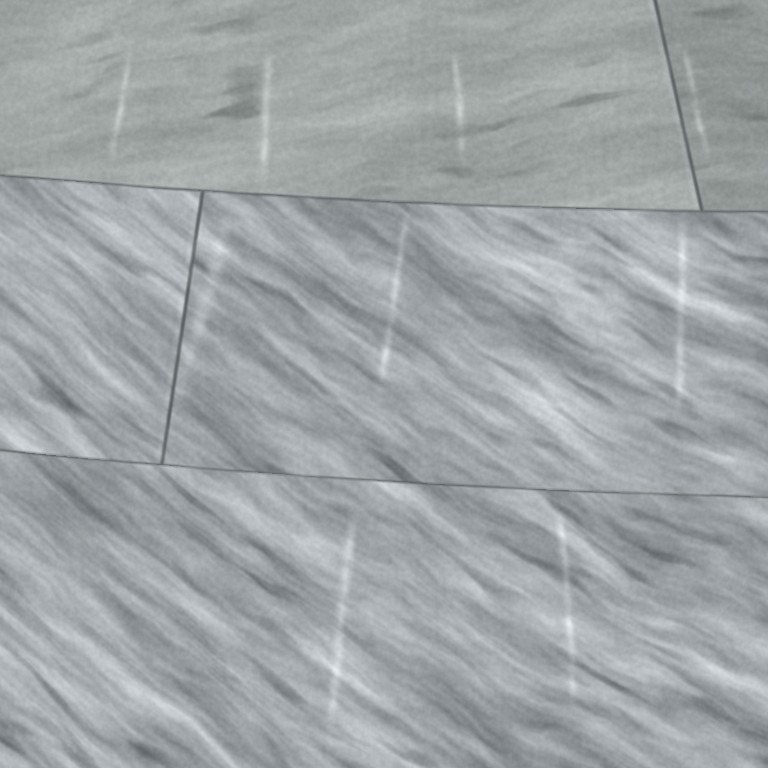
Reproduce this texture procedurally as a WebGL 1 fragment shader.

```glsl
precision highp float;
// Grey veined marble slabs in three staggered courses, with thin dark joints and pale glints.
uniform vec2 u_resolution;

float hash(vec2 p) {
  return fract(sin(dot(p, vec2(127.1, 311.7))) * 43758.545);
}

vec2 gradient(vec2 cell) {
  float a = 6.28318 * hash(cell);
  return vec2(cos(a), sin(a));
}

// Gradient noise, roughly -0.7 to 0.7
float noise(vec2 p) {
  vec2 i = floor(p), f = fract(p);
  vec2 w = f * f * f * (f * (f * 6.0 - 15.0) + 10.0);
  vec2 e = vec2(1.0, 0.0);
  float low = mix(dot(gradient(i), f), dot(gradient(i + e.xy), f - e.xy), w.x);
  float high = mix(dot(gradient(i + e.yx), f - e.yx), dot(gradient(i + e.xx), f - e.xx), w.x);
  return mix(low, high, w.y);
}

// Change in tone from veins; grain.x runs along them, grain.y across
float veins(vec2 grain, float polished) {
  grain.y += 0.018 * noise(grain * vec2(7.0, 9.0)) + 0.006 * noise(grain * vec2(22.0, 30.0));
  float bands = 0.42 * noise(grain * vec2(2.6, 13.0))
              + 0.46 * noise(grain * vec2(5.5, 31.0) + 7.3)
              + 0.34 * noise(grain * vec2(13.0, 66.0) + 19.1)
              + 0.20 * noise(grain * vec2(34.0, 130.0) + 31.7);
  float patches = smoothstep(-0.15, 0.35, noise(grain * vec2(3.0, 8.0) + 43.0));
  float dashes = smoothstep(0.14, 0.5, noise(grain * vec2(11.0, 47.0) + 61.0)) * patches;
  float pale = smoothstep(0.15, 0.5, noise(grain * vec2(3.5, 24.0) + 83.0));
  return bands * mix(0.13, 0.34, polished)
       - dashes * mix(0.13, 0.15, polished)
       + pale * 0.09 * polished;
}

// Broken pale glints, spaced ever wider across one course
float glints(vec2 p, float row) {
  vec3 spacing = row < 0.5 ? vec3(0.17, 0.15, 0.03)
               : row < 1.5 ? vec3(0.30, 0.165, 0.065) : vec3(0.46, 0.22, 0.05);
  vec2 slant = row < 0.5 ? vec2(-0.17, 0.13)
             : row < 1.5 ? vec2(-0.28, 0.13) : vec2(-0.10, 0.17);
  float depth = (row < 0.5 ? 0.94 : row < 1.5 ? 0.725 : 0.34) - p.y;
  float total = 0.0;
  for (int n = 0; n < 4; n++) {
    float i = float(n);
    float r = hash(vec2(i + 3.0, row * 7.0));
    float x = dot(spacing, vec3(1.0, i, i * i)) + (slant.x + slant.y * i) * depth;
    x += 0.004 * noise(vec2(p.y * 16.0, i + row * 5.0 + 0.5));
    float span = (row < 0.5 ? 0.16 : 0.25) + 0.06 * r;
    float fade = smoothstep(0.0, 0.03, depth) * smoothstep(span, span - 0.06, depth);
    float width = row == 1.0 && n == 0 ? 0.011 : 0.0045 + 0.002 * r;
    float broken = 0.65 + 0.8 * noise(vec2(i * 9.0 + row + p.x * 25.0, p.y * 38.0));
    total += exp(-pow((p.x - x) / width, 2.0)) * fade * broken;
  }
  return total;
}

float line(float d, float halfWidth) {
  float soft = 0.0012 + 0.7 / u_resolution.y;
  return 1.0 - smoothstep(halfWidth - soft, halfWidth + soft, abs(d));
}

void main() {
  vec2 p = gl_FragCoord.xy / u_resolution;

  // Gently bowed course joints and one leaning upright joint per course
  float upper = p.y - (0.772 - 0.088 * p.x + 0.040 * p.x * p.x);
  float lower = p.y - (0.414 - 0.100 * p.x + 0.039 * p.x * p.x);
  float row = upper > 0.0 ? 0.0 : lower > 0.0 ? 1.0 : 2.0;
  float joint = row < 0.5 ? 0.853 + 0.222 * (1.0 - p.y)
              : row < 1.5 ? 0.264 - 0.149 * (0.751 - p.y) : 2.0;
  float side = step(joint, p.x);
  float polished = min(row, 1.0);

  // Veins fall steeply at the left and flatten rightwards; the top course is nearly level
  float rise = row < 0.5 ? mix(0.2, 0.03, side) * p.x : -0.85 * p.x + 0.22 * p.x * p.x;
  vec2 grain = vec2(p.x, (p.y - rise) * mix(1.0, 0.86, polished));
  float tone = 0.637 + veins(grain + vec2(row * 3.7, row * 5.3 + side * 2.9), polished);

  // Cloudy shading, slab tint and fine speckle
  tone += 0.06 * noise(p * 3.0 + row * 4.0) - 0.035 * side * (1.0 - polished);
  tone += 0.025 * polished * (0.5 - p.x);
  tone += 0.035 * noise(p * 115.0) + 0.025 * noise(p * 210.0 + 9.0);
  tone += 0.15 * glints(p, row);
  vec3 color = tone + mix(vec3(-0.02, 0.003, -0.003), vec3(-0.021, 0.0, 0.013), polished);

  // Joints: faint worn courses, firmer uprights
  float worn = 0.62 + 0.5 * noise(vec2(p.x * 14.0, row + 0.4));
  float courses = max(line(upper, 0.0016), line(lower, 0.0014)) * worn;
  float upright = line(p.x - joint, 0.0023) * (0.8 + 0.3 * noise(p * 30.0));
  color += 0.03 * line(p.x - joint + 0.006, 0.003) * (1.0 - upright);
  color = mix(color, vec3(0.33, 0.35, 0.36), clamp(max(courses, upright), 0.0, 1.0));

  gl_FragColor = vec4(clamp(color, 0.0, 1.0), 1.0);
}
```
